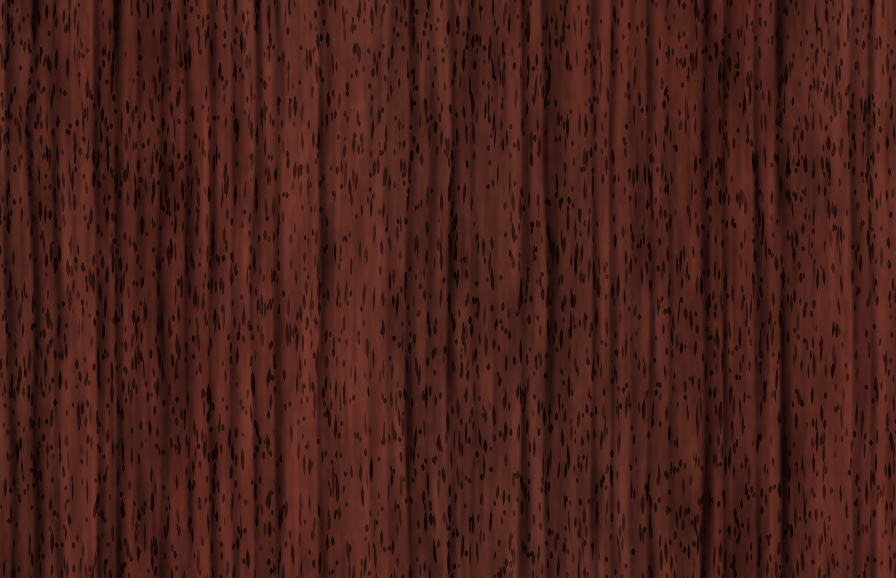
A Shadertoy shader for this texture:

```glsl
// Dark red-brown wood veneer with straight vertical grain.
// Uneven stripes with shaded edges are layered with stretched fibre noise,
// then covered by scattered spindle-shaped pores. Lengths are in canvas heights.

const vec3  DARK_WOOD    = vec3(0.11, 0.042, 0.030);
const vec3  LIGHT_WOOD   = vec3(0.42, 0.200, 0.160);
const float BASE_TONE    = 0.75;   // 0 is dark wood, 1 is light wood
const float BROAD_AMOUNT = 0.34;   // wide light and dark bands
const float STRIPE_TONE  = 0.26;   // difference between neighbouring stripes
const float EDGE_DEPTH   = 0.58;   // darkness of stripe edges
const float MOTTLE       = 0.30;
const float FIBRE        = 0.30;
const float STRIPES      = 26.0;   // stripes per canvas height
const int   PORE_LAYERS  = 5;
const vec2  PORE_CELL    = vec2(0.016, 0.056);
const vec2  PORE_LENGTH  = vec2(0.005, 0.022);   // half lengths, shortest and longest
const vec2  PORE_RADIUS  = vec2(0.0014, 0.0031);
const float PORE_DEPTH   = 0.72;

float hash(vec2 p) {
    return fract(sin(dot(p, vec2(12.9898, 78.233))) * 43758.5453);
}

float noise(vec2 p) {
    vec2 i = floor(p), f = fract(p);
    f = f * f * (3.0 - 2.0 * f);
    return mix(mix(hash(i), hash(i + vec2(1, 0)), f.x),
               mix(hash(i + vec2(0, 1)), hash(i + vec2(1, 1)), f.x), f.y);
}

// Noise centred on zero
float wave(vec2 p) {
    return noise(p) - 0.5;
}

// Stripe brightness: a tone per stripe, with a dark edge that fades to the right
float stripeTone(vec2 p) {
    float u = p.x * STRIPES + 0.9 * noise(vec2(p.x * 13.0, 3.5))
            + 0.25 * noise(vec2(p.x * 18.0, p.y * 4.0));
    float id = floor(u), d = u - id;
    float rise = smoothstep(0.78, 1.0, d);
    float tone = mix(hash(vec2(id, 7.0)), hash(vec2(id + 1.0, 7.0)), rise) - 0.5;

    float edgeId = floor(u + 0.5);
    float strength = hash(vec2(edgeId, 19.0)) * (0.6 + 0.8 * noise(vec2(edgeId * 3.7, p.y * 5.0)));
    float edge = rise + 1.0 - smoothstep(0.0, 0.5, d);
    return STRIPE_TONE * tone - EDGE_DEPTH * strength * edge;
}

// Coverage of the darkest pore at this point
float pores(vec2 p, float softness) {
    float cover = 0.0;
    for (int k = 0; k < PORE_LAYERS; k++) {
        float layer = float(k);
        vec2 g = p / PORE_CELL + vec2(0.37, 0.61) * layer;
        // Shift each column so that rows never line up
        g.y += 9.0 * hash(vec2(floor(g.x), layer + 31.0));
        vec2 id = floor(g);
        vec2 seed = id + 17.3 * layer;
        vec2 q = (fract(g) - 0.5) * PORE_CELL;

        float h = hash(seed + 2.1);
        float halfLength = mix(PORE_LENGTH.x, PORE_LENGTH.y, h * h);
        float radius = mix(PORE_RADIUS.x, PORE_RADIUS.y, hash(seed + 4.7));
        q.x -= (hash(seed + 6.3) - 0.5) * (PORE_CELL.x - 4.0 * radius);
        q.y -= (hash(seed + 8.9) - 0.5) * (PORE_CELL.y - 2.2 * halfLength);
        q.x += q.y * 0.14 * (hash(seed + 11.2) - 0.5);

        // Spindle outline, present more often in porous streaks
        float along = q.y / halfLength;
        float width = radius * (1.0 - along * along);
        float spindle = 1.0 - smoothstep(-softness, softness, abs(q.x) - width);
        float density = 0.12 + 0.62 * noise(vec2(id.x * 0.7 + layer * 5.0, id.y * 0.25));
        float present = step(hash(seed + 13.6), density);
        cover = max(cover, present * spindle * mix(0.55, 1.0, hash(seed + 15.4)));
    }
    return cover;
}

void mainImage(out vec4 fragColor, in vec2 fragCoord) {
    vec2 p = fragCoord / iResolution.y;
    float softness = max(0.0010, 0.5 / iResolution.y);

    // Gentle wander of the grain
    p.x += 0.008 * wave(vec2(p.x * 3.0, p.y * 2.5));

    // Solid wood
    float tone = BASE_TONE + stripeTone(p);
    tone += BROAD_AMOUNT * wave(vec2(p.x * 5.0 + 2.0, p.y * 0.4));
    tone += MOTTLE * wave(vec2(p.x * 45.0, p.y * 9.0));
    tone += FIBRE * wave(vec2(p.x * 125.0, p.y * 7.0));
    tone += 0.5 * FIBRE * wave(vec2(p.x * 170.0, p.y * 55.0));

    // Pores
    tone -= PORE_DEPTH * pores(p, softness);
    tone = clamp(tone, -0.12, 1.12);

    // Colour, with a slow drift between brown and red
    vec3 wood = mix(DARK_WOOD, LIGHT_WOOD, tone);
    wood.gb *= 1.0 - 0.14 * wave(vec2(p.x * 4.0 + 9.0, p.y * 0.7));
    fragColor = vec4(wood, 1.0);
}
```
